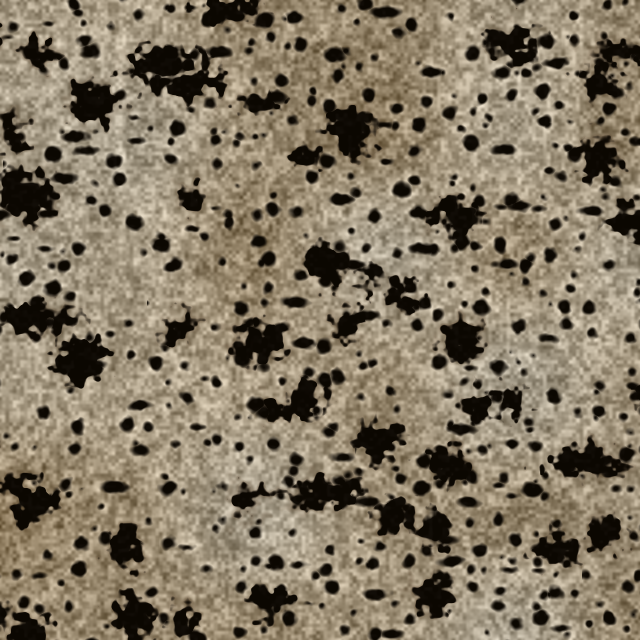
Give the GLSL for this texture, as a Shadertoy shader.

```glsl
// Sandy stone ground scattered with ragged black clumps and small dark specks.

vec3 hash3(vec2 cell) {
    vec3 q = fract(cell.xyx * vec3(0.1031, 0.1030, 0.0973));
    q += dot(q, q.yxz + 33.33);
    return fract((q.xxy + q.yzz) * q.zyx);
}

float noise(vec2 p) {
    vec2 i = floor(p), f = fract(p);
    f = f * f * (3.0 - 2.0 * f);
    return mix(mix(hash3(i).x, hash3(i + vec2(1, 0)).x, f.x),
               mix(hash3(i + vec2(0, 1)).x, hash3(i + vec2(1, 1)).x, f.x), f.y);
}

// Distance to the nearest of many jittered ellipses, in canvas units
float spots(vec2 p, float grid, float seed, float density, vec2 radius, float dashShare) {
    vec2 home = floor(p * grid);
    float nearest = 1.0;
    for (int y = -1; y <= 1; y++)
    for (int x = -1; x <= 1; x++) {
        vec2 cell = home + vec2(x, y);
        vec3 place = hash3(cell + seed);
        vec3 form = hash3(cell + seed + 71.0);
        if (place.z > density) continue;
        vec2 d = p - (cell + 0.05 + 0.9 * place.xy) / grid;
        vec2 squash = vec2(mix(0.8, 1.15, form.y), 1.0);
        if (form.z < dashShare) squash = vec2(0.55, 1.3);
        float r = mix(radius.x, radius.y, form.x);
        nearest = min(nearest, length(d * squash) - r);
    }
    return nearest;
}

void mainImage(out vec4 fragColor, in vec2 fragCoord) {
    vec2 p = fragCoord / iResolution.y;

    // Ground: fine grit over broad stains
    float grit = 0.26 * (noise(p * 175.0) - 0.5)
               + 0.20 * (noise(p * 85.0 + 13.0) - 0.5)
               + 0.10 * (noise(p * 27.0 + 31.0) - 0.5);
    float stain = noise(p * 5.0 + 7.0);
    vec3 ground = vec3(0.655, 0.605, 0.515) + grit;
    float warmth = stain - 0.45 + 0.3 * (0.5 - p.x);
    ground += warmth * vec3(0.0, -0.035, -0.075);
    ground -= 0.09 * smoothstep(0.55, 0.9, stain);

    // Faint pale vertical streak in the upper left
    float streakX = 0.195 + 0.025 * (noise(vec2(p.y * 9.0, 3.0)) - 0.5);
    float streak = smoothstep(0.018, 0.0, abs(p.x - streakX)) * smoothstep(0.48, 0.65, p.y);
    ground += 0.14 * streak * noise(p * vec2(90.0, 30.0));

    // Three sizes of dark marks, with edges broken up by noise
    float coarse = noise(p * 78.0 + 50.0) - 0.5;
    float fine = noise(p * 150.0 + 90.0) - 0.5;
    float clumps = spots(p, 9.0, 11.0, 0.6, vec2(0.016, 0.035), 0.12);
    clumps += 0.036 * coarse + 0.016 * fine;

    float crowd = mix(0.44, 0.80, clamp(p.x, 0.0, 1.0));
    float specks = spots(p, 22.0, 137.0, crowd, vec2(0.0055, 0.0118), 0.14);
    float crumbs = spots(p, 32.0, 263.0, 0.4 * crowd, vec2(0.003, 0.0058), 0.1);
    specks = min(specks, crumbs) + 0.006 * coarse + 0.003 * fine;

    // Brown dust around clumps, thin pale rim around specks
    float dust = smoothstep(0.018, -0.004, clumps) * noise(p * 14.0 + 5.0);
    ground = mix(ground, vec3(0.38, 0.30, 0.21), 0.6 * dust);
    ground += 0.045 * smoothstep(0.011, 0.004, specks);

    float ink = max(smoothstep(0.005, -0.0045, clumps), smoothstep(0.0036, -0.0036, specks));
    vec3 black = vec3(0.045, 0.028, 0.005) + 0.05 * max(fine, 0.0);
    fragColor = vec4(clamp(mix(ground, black, ink), 0.0, 1.0), 1.0);
}
```
